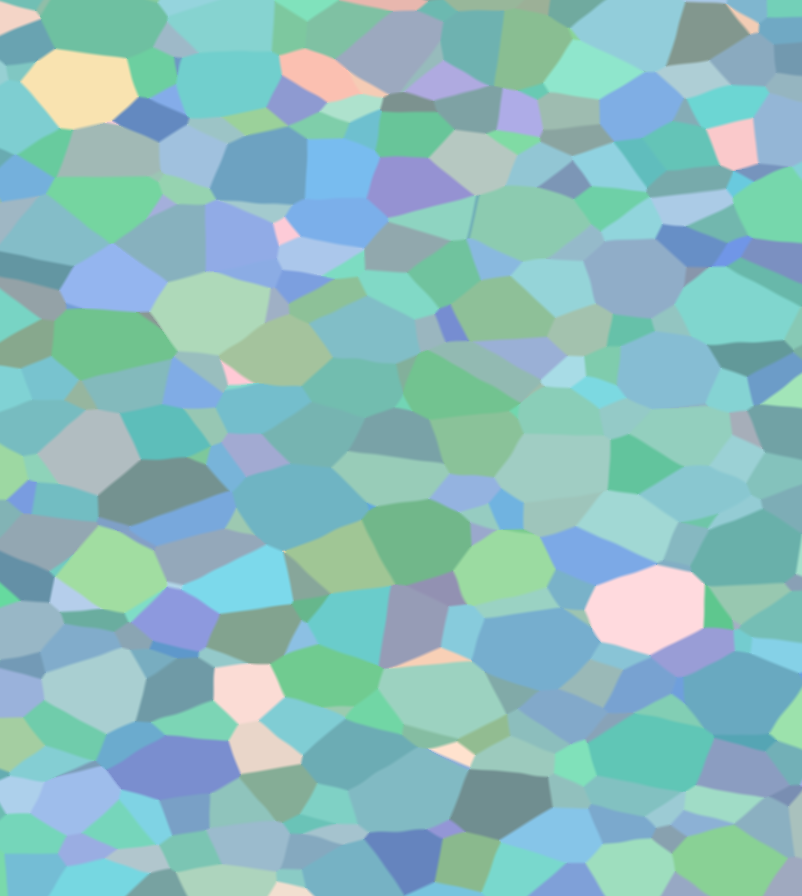
Give the GLSL for this pattern, as a Shadertoy shader.

```glsl
// Mosaic of flat pastel cells, wider than tall and very uneven in size.
// A weighted Voronoi (power) diagram on a stretched, jittered grid;
// each cell takes a palette colour with a small random tint.

const vec2 GRID = vec2(0.061, 0.041);   // site spacing, in canvas heights
const float SIZE_SPREAD = 1.35;         // largest site weight, in grid units
const float EDGE_SOFTNESS = 0.0026;     // half width of the blended border
const float WOBBLE = 0.0022;            // bend of the cell borders

struct Site {
    vec2 pos;
    ivec2 id;
    float power;
};

// Integer hash: three random values from 0 to 1
vec3 hash3(ivec2 cell, int salt) {
    uvec3 v = uvec3(cell.x + 4096, cell.y + 4096, salt);
    v = v * 1664525u + 1013904223u;
    v.x += v.y * v.z; v.y += v.z * v.x; v.z += v.x * v.y;
    v ^= v >> 16u;
    v.x += v.y * v.z; v.y += v.z * v.x; v.z += v.x * v.y;
    return vec3(v >> 8u) / 16777216.0;
}

// Smooth two-channel value noise, centred on zero
vec2 noise2(vec2 p) {
    ivec2 i = ivec2(floor(p));
    vec2 f = fract(p);
    f = f * f * (3.0 - 2.0 * f);
    vec2 low = mix(hash3(i, 7).xy, hash3(i + ivec2(1, 0), 7).xy, f.x);
    vec2 high = mix(hash3(i + ivec2(0, 1), 7).xy, hash3(i + ivec2(1, 1), 7).xy, f.x);
    return mix(low, high, f.y) - 0.5;
}

// Palette pick by area share, then a random tint
vec3 cellColor(ivec2 id) {
    const vec4 palette[6] = vec4[6](     // rgb, cumulative share
        vec4(0.51, 0.80, 0.68, 0.29),    // mint
        vec4(0.55, 0.79, 0.80, 0.54),    // aqua
        vec4(0.56, 0.71, 0.81, 0.72),    // pale blue
        vec4(0.49, 0.65, 0.66, 0.87),    // slate
        vec4(0.49, 0.62, 0.79, 0.96),    // periwinkle
        vec4(0.97, 0.82, 0.76, 1.01));   // peach
    vec3 pick = hash3(id, 2);
    int k = 0;
    while (k < 5 && pick.x > palette[k].w) k++;
    vec3 spread = k == 5 ? vec3(0.03, 0.09, 0.08) : vec3(0.12, 0.06, 0.10);
    vec3 tint = (2.0 * hash3(id, 3) - 1.0) * spread;
    float shade = (pick.y - 0.5) * 0.10;
    return clamp(palette[k].rgb + tint + shade, 0.0, 1.0);
}

// Finds the two sites with the lowest power distance to q
void nearestSites(vec2 q, out Site first, out Site second) {
    ivec2 base = ivec2(floor(q));
    first = Site(vec2(0.0), ivec2(0), 1e5);
    second = first;
    for (int y = -3; y <= 3; y++)
    for (int x = -3; x <= 3; x++) {
        ivec2 id = base + ivec2(x, y);
        vec3 rnd = hash3(id, 1);
        vec2 pos = vec2(id) + rnd.xy;
        vec2 d = q - pos;
        Site s = Site(pos, id, dot(d, d) - SIZE_SPREAD * rnd.z * rnd.z);
        if (s.power < first.power) {
            second = first;
            first = s;
        } else if (s.power < second.power) {
            second = s;
        }
    }
}

void mainImage(out vec4 fragColor, in vec2 fragCoord) {
    vec2 p = fragCoord / iResolution.y;
    vec2 q = (p + WOBBLE * noise2(p * 45.0)) / GRID;

    Site first, second;
    nearestSites(q, first, second);

    // Distance to the shared border, in canvas heights
    float slope = 2.0 * length((second.pos - first.pos) / GRID);
    float border = (second.power - first.power) / max(slope, 1e-4);

    // Both sides meet at an even blend on the border
    float own = 0.5 + 0.5 * smoothstep(-EDGE_SOFTNESS, EDGE_SOFTNESS, border);
    own = smoothstep(-EDGE_SOFTNESS, EDGE_SOFTNESS, border);
    vec3 color = mix(cellColor(second.id), cellColor(first.id), own);
    fragColor = vec4(color, 1.0);
}
```
